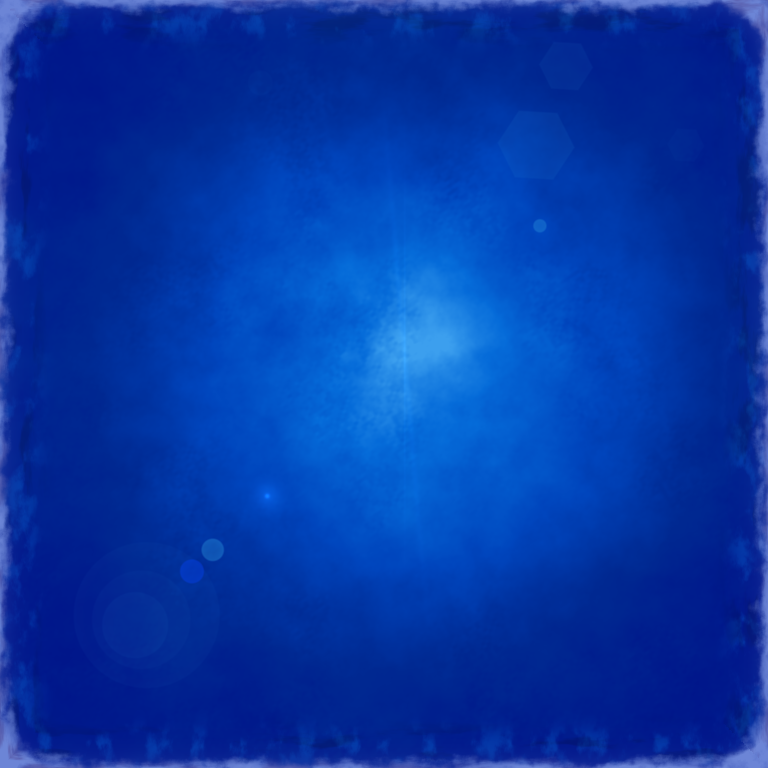
Give the GLSL for this background, as a Shadertoy shader.

```glsl
// Deep blue grunge backdrop: a cloudy central glow, faint lens flares and a worn pale frame.
const vec3 DEEP = vec3(0.00, 0.08, 0.54);
const vec3 NAVY = vec3(0.00, 0.16, 0.57);
const vec3 ROYAL = vec3(0.00, 0.27, 0.74);
const vec3 AZURE = vec3(0.02, 0.42, 0.85);
const vec3 PALE = vec3(0.20, 0.59, 0.92);
const vec3 FRAME = vec3(0.45, 0.55, 0.86);
const vec3 MAUVE = vec3(0.38, 0.40, 0.70);
const vec3 TEAL = vec3(0.15, 0.55, 0.85);
const vec3 COBALT = vec3(0.02, 0.25, 0.90);
const vec2 CORE = vec2(0.527, 0.535);

float hash(vec2 p) {
    vec3 q = fract(p.xyx * 0.1031);
    q += dot(q, q.yzx + 33.33);
    return fract((q.x + q.y) * q.z);
}

float noise(vec2 p) {
    vec2 i = floor(p), f = fract(p);
    f = f * f * (3.0 - 2.0 * f);
    return mix(mix(hash(i), hash(i + vec2(1, 0)), f.x),
               mix(hash(i + vec2(0, 1)), hash(i + vec2(1, 1)), f.x), f.y);
}

float fbm(vec2 p) {
    float sum = 0.0, amp = 0.5;
    for (int i = 0; i < 5; i++) {
        sum += amp * noise(p);
        p = mat2(1.6, 1.2, -1.2, 1.6) * p + 7.3;
        amp *= 0.5;
    }
    return sum;
}

float blob(vec2 p, float size) {
    return exp(-dot(p, p) / (size * size));
}

// Flat fill with a slightly brighter rim, from a signed distance
float flare(float d, float soft) {
    return (1.0 - smoothstep(-soft, soft, d)) * (0.75 + 0.25 * exp(min(d, 0.0) * 180.0));
}

float hexagon(vec2 p, float radius, float soft) {
    p = abs(mat2(0.998, 0.06, -0.06, 0.998) * p);
    return flare(max(p.y, dot(p, vec2(0.866, 0.5))) - radius * 0.866, soft);
}

float disc(vec2 p, float radius, float soft) {
    return flare(length(p) - radius, soft);
}

vec3 blueRamp(float g) {
    vec3 c = mix(DEEP, NAVY, smoothstep(0.07, 0.16, g));
    c = mix(c, ROYAL, clamp((g - 0.15) / 0.12, 0.0, 1.0));
    c = mix(c, AZURE, clamp((g - 0.27) / 0.15, 0.0, 1.0));
    return mix(c, PALE, clamp((g - 0.42) / 0.17, 0.0, 1.2));
}

// Thin tilted light ray through the core
float ray(vec2 p, float slope, float width, float reach) {
    vec2 q = vec2((p.x - slope * p.y) / width, p.y / reach);
    return exp(-dot(q, q));
}

float cloudLight(vec2 uv) {
    vec2 warp = vec2(fbm(uv * 7.0), fbm(uv * 7.0 + 19.0)) - 0.5;
    vec2 wisp = vec2(fbm(uv * 22.0 + 5.0), fbm(uv * 22.0 + 31.0)) - 0.5;
    vec2 p = uv - CORE + 0.06 * warp, core = uv - CORE + 0.07 * wisp;
    float g = 0.085 + 0.37 * blob(p, 0.315) + 0.11 * blob(core, 0.065);
    g += 0.06 * blob(core - vec2(0.04, 0.07), 0.06);
    // Dark stains
    g -= 0.05 * blob(uv - vec2(0.345, 0.555) + 0.08 * wisp, 0.033);
    g -= 0.04 * blob(uv - vec2(0.750, 0.565) + 0.08 * wisp, 0.020);
    float mottle = 0.40 * (fbm(uv * 9.0 + 3.0) - 0.5) + 0.22 * (fbm(uv * 34.0) - 0.5);
    // Fine speckle, rougher in scattered patches
    float patches = smoothstep(0.45, 0.7, fbm(uv * 8.0 + 41.0));
    float speckle = noise(uv * mat2(150.0, 90.0, -130.0, 190.0)) - 0.5;
    return g * (1.0 + mottle + (0.03 + 0.09 * patches) * speckle);
}

vec3 addFlares(vec3 c, vec2 uv, float soft) {
    float ghosts = 0.09 * hexagon(uv - vec2(0.737, 0.914), 0.035, soft)
                 + 0.12 * hexagon(uv - vec2(0.698, 0.811), 0.050, soft)
                 + 0.04 * hexagon(uv - vec2(0.893, 0.811), 0.024, soft)
                 + 0.05 * disc(uv - vec2(0.191, 0.199), 0.095, soft)
                 + 0.045 * disc(uv - vec2(0.184, 0.193), 0.064, soft)
                 + 0.06 * disc(uv - vec2(0.176, 0.186), 0.043, soft)
                 + 0.04 * disc(uv - vec2(0.339, 0.892), 0.016, soft);
    c = mix(c, TEAL, ghosts);
    c = mix(c, COBALT, 0.55 * disc(uv - vec2(0.250, 0.256), 0.0155, soft));
    c = mix(c, TEAL, 0.48 * disc(uv - vec2(0.277, 0.284), 0.0145, soft));
    c = mix(c, TEAL, 0.45 * disc(uv - vec2(0.703, 0.706), 0.0085, soft));
    vec2 spark = uv - vec2(0.348, 0.354);
    return c + TEAL * (0.14 * blob(spark, 0.016) + 0.3 * blob(spark, 0.003));
}

vec3 addFrame(vec3 c, vec2 uv) {
    vec2 side = abs(uv - 0.5), q = side - 0.42;
    float inset = 0.08 - length(max(q, 0.0)) - min(max(q.x, q.y), 0.0);
    vec2 along = side.x > side.y ? uv.yx : uv;
    float scrape = fbm(along * vec2(16.0, 60.0)), rough = fbm(uv * 62.0 + 11.0);
    float edge = inset + 0.022 * (scrape - 0.5) + 0.026 * (rough - 0.5);
    float worn = (1.0 - smoothstep(-0.006, 0.016, edge)) * (0.55 + 0.8 * rough);
    // Broken scratches and a soft haze just inside the rim
    float band = blob(vec2(inset - 0.028, 0.0), 0.024);
    c = mix(c, AZURE, 0.35 * band * smoothstep(0.46, 0.75, fbm(uv * vec2(50.0, 32.0) + 9.0)));
    c *= 1.0 - 0.15 * band * (1.0 - smoothstep(0.28, 0.5, scrape));
    c = mix(c, FRAME, 0.22 * exp(-max(inset, 0.0) * 75.0));
    return mix(c, mix(FRAME, MAUVE, smoothstep(0.45, 0.7, scrape)), min(worn, 0.92));
}

void mainImage(out vec4 fragColor, in vec2 fragCoord) {
    vec2 uv = fragCoord / iResolution.xy, p = uv - CORE;
    vec3 c = blueRamp(cloudLight(uv));
    c += TEAL * (0.04 * ray(p, -0.085, 0.004, 0.25) + 0.04 * ray(p, 0.0, 0.0015, 0.18));
    c = addFlares(c, uv, 1.2 / iResolution.y);
    fragColor = vec4(clamp(addFrame(c, uv), 0.0, 1.0), 1.0);
}
```
